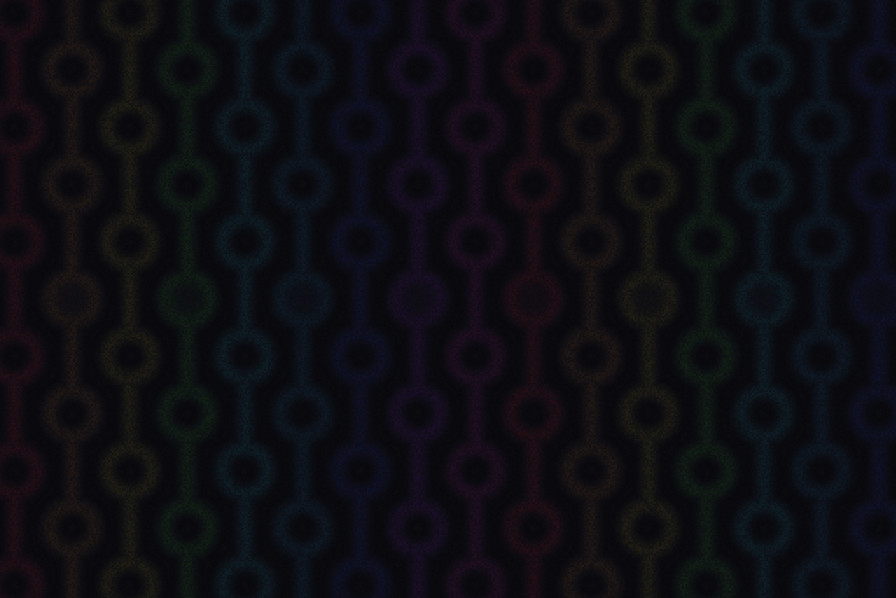
Give the GLSL for this pattern, as a Shadertoy shader.

```glsl
// Dim rainbow strands of hollow beads on a near-black ground.
// Each column joins rings with straight links, staggered by half a repeat;
// a soft glow with fine hashed grain follows the distance to that outline.

const float COLUMN_PITCH = 0.0964;   // all lengths in canvas heights
const float ROW_PITCH    = 0.1916;
const float RING_RADIUS  = 0.0375;
const float GLOW_WIDTH   = 0.0130;
const float STRAND_SHIFT = -0.0500;  // a violet strand, left of the centre
const float GRAIN_ROWS   = 342.0;
const float BRIGHTNESS   = 0.58;
const vec3  GROUND       = vec3(0.048, 0.048, 0.071);

// Integer hash of a grid cell, from 0 to 1
float hash(ivec2 cell, uint seed) {
    uint h = uint(cell.x) * 1597334677u ^ uint(cell.y) * 3812015801u ^ seed * 2654435769u;
    h = (h ^ (h >> 16)) * 2246822519u;
    h = (h ^ (h >> 13)) * 3266489917u;
    return float((h ^ (h >> 16)) >> 8) / 16777216.0;
}

// Nine strand tints in spectral order
vec3 strandTint(float column) {
    vec3 tints[9] = vec3[9](
        vec3(0.120, 0.010, 0.012), vec3(0.105, 0.060, 0.012), vec3(0.096, 0.090, 0.006),
        vec3(0.025, 0.098, 0.010), vec3(0.006, 0.090, 0.096), vec3(0.006, 0.064, 0.092),
        vec3(0.012, 0.024, 0.108), vec3(0.074, 0.010, 0.110), vec3(0.105, 0.008, 0.076));
    return tints[int(mod(column + 7.0, 9.0))];
}

// Distance to a ring joined to the links above and below it
float strandDistance(vec2 q, float radius) {
    float ring = abs(length(q) - radius);
    float link = length(vec2(q.x, max(radius - abs(q.y), 0.0)));
    return min(ring, link);
}

float bell(float x, float width) {
    float t = x / width;
    return exp(-t * t);
}

void mainImage(out vec4 fragColor, in vec2 fragCoord) {
    vec2 p = (fragCoord - 0.5 * iResolution.xy) / iResolution.y;
    p.x -= STRAND_SHIFT;
    ivec2 grainCell = ivec2(floor(fragCoord / iResolution.y * GRAIN_ROWS));
    float grain = hash(grainCell, 1u);
    float speckle = hash(grainCell, 2u);

    // Add the glow of the nearest strand and its two neighbours
    float nearest = 1.0;
    float worn = 0.0;
    vec3 light = vec3(0.0);
    float home = floor(p.x / COLUMN_PITCH + 0.5);
    for (int i = -1; i <= 1; i++) {
        float column = home + float(i);
        float stagger = 0.5 * mod(column, 2.0);
        float row = floor(p.y / ROW_PITCH - stagger + 0.5);
        vec2 q = p - vec2(column * COLUMN_PITCH, (row + stagger) * ROW_PITCH);
        float d = strandDistance(q, RING_RADIUS);
        nearest = min(nearest, d);

        // The beads on the middle row are clouded inside
        float middleRow = float(row == 0.0 && stagger == 0.0);
        float cloud = middleRow * (1.0 - smoothstep(0.020, 0.038, length(q)));
        worn = max(worn, cloud);
        float glow = bell(d, GLOW_WIDTH) * (1.0 - 0.2 * cloud) + 0.25 * cloud;
        light += strandTint(column) * glow;
    }

    // A dark halo hugs the outline, then the ground returns
    float halo = bell(nearest - 0.026, 0.011) * (1.0 - worn);
    vec3 color = GROUND * (1.0 - 0.26 * halo);
    color *= 0.91 + 0.18 * speckle;
    color += BRIGHTNESS * light * (0.45 + 0.85 * grain);
    fragColor = vec4(color, 1.0);
}
```
